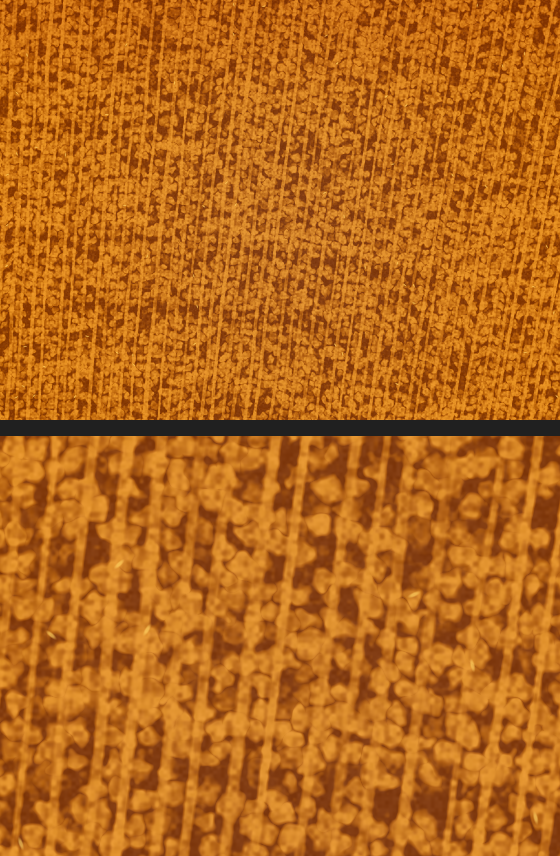
Top, the full canvas; bottom, a detail of the centre.
A Shadertoy shader for this texture:

```glsl
float hash(vec2 p) {
    vec3 q = fract(vec3(p.xyx) * 0.1031);
    q += dot(q, q.yzx + 33.33);
    return fract((q.x + q.y) * q.z);
}

float noise(vec2 p) {
    vec2 i = floor(p), f = fract(p);
    f = f * f * (3.0 - 2.0 * f);
    return mix(mix(hash(i), hash(i + vec2(1, 0)), f.x),
               mix(hash(i + vec2(0, 1)), hash(i + vec2(1, 1)), f.x), f.y);
}

float fbm(vec2 p) {
    float sum = 0.0, amp = 0.5;
    for (int i = 0; i < 4; i++) {
        sum += amp * noise(p);
        p = p * 2.03 + 17.1;
        amp *= 0.5;
    }
    return sum / 0.9375;
}

float band(float y, float centre, float width) {
    float d = (y - centre) / width;
    return exp(-d * d);
}

// Pale soft clumps, strung together along the growth rings
float clumps(vec2 p, float density) {
    vec2 g = p / vec2(0.0155, 0.0195), cell = floor(g);
    float field = 0.0;
    for (int y = -1; y <= 1; y++)
    for (int x = -1; x <= 1; x++) {
        vec2 id = cell + vec2(x, y);
        vec2 jitter = vec2(hash(id + 3.7), hash(id + 91.3)) - 0.5;
        vec2 d = (g - id - 0.5 - jitter * vec2(0.7, 0.6)) * vec2(0.85, 1.1);
        float fill = 0.75 * hash(id + 47.0) + 0.25 * noise(id * vec2(0.4, 0.9));
        float strength = smoothstep(0.12, 0.42, fill + density);
        float size = 0.46 + 0.22 * hash(id + 12.9);
        field = max(field, strength * smoothstep(size + 0.13, size - 0.22, length(d)));
    }
    return field;
}

// Thin pale rays (x) with narrow dark flanks (y), unevenly spaced
vec2 rays(vec2 p) {
    float g = p.x * 35.0 + 0.2 * (noise(p * vec2(32.0, 7.0)) - 0.5);
    float cell = floor(g);
    vec2 field = vec2(0.0);
    for (int i = -1; i <= 1; i++) {
        float id = cell + float(i);
        float d = abs(g - id - 0.5 - 0.5 * (hash(vec2(id, 5.0)) - 0.5));
        float width = mix(0.09, 0.17, hash(vec2(id, 23.0)));
        float strength = mix(0.7, 1.0, hash(vec2(id, 41.0)));
        strength *= 0.8 + 0.3 * noise(vec2(id * 7.3, p.y * 11.0));
        field = max(field, strength * vec2(smoothstep(width + 0.08, width - 0.06, d),
                                           smoothstep(width + 0.27, width + 0.08, d)));
    }
    return field;
}

// Rare small glints
float glints(vec2 p) {
    vec2 g = p * 42.0, id = floor(g);
    vec2 d = fract(g) - 0.5 - 0.5 * (vec2(hash(id + 8.0), hash(id + 19.0)) - 0.5);
    float a = 3.14 * hash(id + 31.0);
    d = mat2(cos(a), -sin(a), sin(a), cos(a)) * d;
    return step(0.975, hash(id + 63.0)) * smoothstep(0.16, 0.04, length(d * vec2(0.6, 1.7)));
}

void mainImage(out vec4 fragColor, in vec2 fragCoord) {
    vec2 p = fragCoord / iResolution.y;
    float across = fragCoord.x / iResolution.x;

    // Lean the rays and bend the rings downwards to the right
    vec2 w;
    w.x = p.x - (p.y - 0.5) * (0.05 + 0.11 * p.x);
    w.y = p.y + 0.17 * smoothstep(0.3, 1.5, p.x) + 0.012 * (noise(p * 6.0) - 0.5);

    float patchy = fbm(w * vec2(3.0, 6.0) + 4.0) - 0.5;
    float darkRing = 0.9 * band(w.y, 0.70, 0.006) + 0.6 * band(w.y, 0.682, 0.005)
                   + 0.7 * band(w.y, 0.435, 0.012) + 0.65 * band(w.y, 0.275, 0.015)
                   + 0.6 * band(w.y, 0.04, 0.02);
    darkRing *= 0.45 + 0.9 * noise(w * vec2(5.0, 12.0) + 9.0);
    float paleRing = band(w.y, 0.475, 0.011) + 0.5 * band(w.y, 0.65, 0.012)
                   + 0.5 * band(w.y, 0.13, 0.03) + 0.4 * band(w.y, 0.34, 0.015);

    // Tissue lightness, with rows shifted from ray to ray
    vec2 warp = vec2(noise(p * 110.0), noise(p * 110.0 + 55.0)) - 0.5;
    vec2 row = w + 0.009 * warp + vec2(0.0, 0.02 * noise(vec2(w.x * 22.0, w.y * 3.0)));
    float tissue = clumps(row, 0.12 * patchy + 0.15 * paleRing - 0.2 * darkRing);
    vec2 ray = rays(w);
    float tone = 0.07 + 0.64 * tissue - 0.18 * darkRing + 0.08 * paleRing + 0.08 * patchy;
    tone -= 0.13 * ray.y;
    tone = mix(tone, 0.86, 0.88 * clamp(ray.x, 0.0, 1.0));
    tone += 0.4 * (noise(p * 230.0) - 0.5) + 0.16 * (noise(p * 120.0 + 7.0) - 0.5);
    tone = clamp(tone, 0.0, 1.0);

    vec3 color = mix(vec3(0.51, 0.225, 0.03), vec3(0.71, 0.38, 0.055), smoothstep(0.0, 0.5, tone));
    color = mix(color, vec3(0.9, 0.58, 0.16), smoothstep(0.38, 0.9, tone));

    // Greyer middle, deeper orange sides, redder top
    float middle = band(across, 0.52, 0.33) * band(p.y, 0.45, 0.5);
    color += mix(vec3(0.015, -0.005, -0.03), vec3(-0.01, 0.005, 0.04), middle);
    color *= mix(vec3(1.0), vec3(0.97, 0.92, 0.88), smoothstep(0.7, 1.0, p.y));
    color += 0.05 * (noise(p * 330.0 + 21.0) - 0.5);
    color = mix(color, vec3(1.0, 0.82, 0.38), 0.65 * glints(p));
    fragColor = vec4(clamp(color, 0.0, 1.0), 1.0);
}
```
